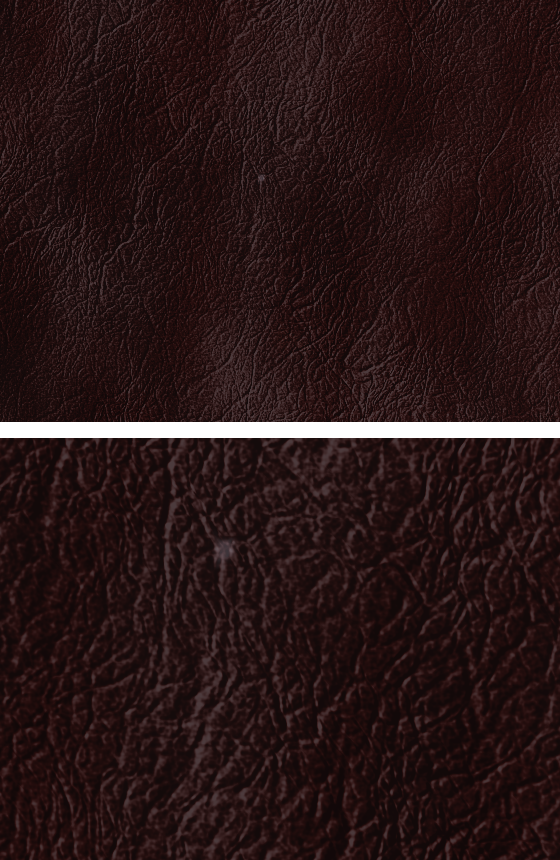
Top, the full canvas; bottom, a detail of the centre.
A Shadertoy shader for this texture:

```glsl
const vec3 SHADOW = vec3(0.066, 0.030, 0.031);
const vec3 OXBLOOD = vec3(0.196, 0.064, 0.060);
const vec3 SHEEN = vec3(0.305, 0.240, 0.248);
const vec3 SCUFF = vec3(0.150, 0.160, 0.180);
const vec3 TAN_WEAR = vec3(0.080, 0.036, 0.018);
const vec2 LIGHT = vec2(-0.88, 0.47);

vec2 hash2(vec2 cell) {
    vec3 h = fract(cell.xyx * vec3(0.1031, 0.1030, 0.0973));
    h += dot(h, h.yzx + 33.33);
    return fract((h.xx + h.yz) * h.zy);
}

vec2 gradientAt(vec2 cell) {
    float angle = 6.2832 * hash2(cell).x;
    return vec2(cos(angle), sin(angle));
}

float gradientNoise(vec2 p) {
    vec2 i = floor(p), f = p - i;
    vec2 u = f * f * f * (f * (f * 6.0 - 15.0) + 10.0);
    vec2 e = vec2(1.0, 0.0);
    float low = mix(dot(gradientAt(i), f), dot(gradientAt(i + e), f - e), u.x);
    float high = mix(dot(gradientAt(i + e.yx), f - e.yx),
                     dot(gradientAt(i + 1.0), f - 1.0), u.x);
    return mix(low, high, u.y);
}

float fbm(vec2 p) {
    float sum = 0.0, gain = 0.6;
    for (int i = 0; i < 4; i++) {
        sum += gain * gradientNoise(p);
        p = p * 2.03 + 17.1;
        gain *= 0.5;
    }
    return sum;
}

// Rotates to the given direction and lengthens features along it
vec2 alongGrain(vec2 p, float angle, float stretch) {
    vec2 d = vec2(cos(angle), sin(angle));
    return vec2(dot(p, d) / stretch, dot(p, vec2(-d.y, d.x)));
}

// Rounded cells parted by narrow valleys
float pebbles(vec2 p, float roundness) {
    vec2 i = floor(p), f = p - i;
    float nearest = 8.0, second = 8.0;
    for (int y = -1; y <= 1; y++) {
        for (int x = -1; x <= 1; x++) {
            vec2 o = vec2(x, y);
            float d = length(o + 0.05 + 0.9 * hash2(i + o) - f);
            second = min(second, max(nearest, d));
            nearest = min(nearest, d);
        }
    }
    return smoothstep(0.0, roundness, second - nearest);
}

// Long broken folds running in one direction
float folds(vec2 p, float angle, float scale, float width) {
    vec2 q = alongGrain(p, angle, 3.0) * scale;
    float line = 1.0 - smoothstep(0.0, width, abs(gradientNoise(q)));
    return line * smoothstep(-0.4, 0.05, gradientNoise(q * 0.6 + 31.7));
}

float leatherHeight(vec2 p) {
    vec2 q = p + 0.035 * vec2(gradientNoise(p * 7.0), gradientNoise(p * 7.0 + 9.3));
    q += 0.008 * vec2(gradientNoise(p * 28.0), gradientNoise(p * 28.0 + 4.7));
    float depth = 0.85 + 0.9 * gradientNoise(p * 3.0 + 5.2);

    float h = 0.58 * pebbles(alongGrain(q, 1.2, 1.5) * 42.0, 0.34);
    h += 0.40 * pebbles(alongGrain(q, 1.9, 1.3) * 78.0, 0.45);
    h -= 0.90 * folds(q, 0.85, 8.0, 0.045);
    h -= 0.75 * folds(q + 3.1, 2.3, 8.0, 0.04);
    h -= 0.75 * folds(q + 6.4, 1.5, 11.0, 0.055);
    h += 0.50 * gradientNoise(p * 18.0);
    return h * depth + 0.17 * gradientNoise(p * 130.0);
}

void mainImage(out vec4 fragColor, in vec2 fragCoord) {
    vec2 p = fragCoord / iResolution.y;
    float across = fragCoord.x / iResolution.x;

    // Side light over the relief
    vec2 reach = LIGHT * 0.0011;
    float slope = 3.1 * (leatherHeight(p - reach) - leatherHeight(p + reach));
    slope = slope / (1.0 + 0.16 * abs(slope));

    // Broad stains, worn sheen and fine pores
    float stain = fbm(alongGrain(p, 1.5, 1.6) * 3.6 + 2.4);
    float wear = smoothstep(-0.3, 0.35, fbm(alongGrain(p, 1.4, 2.0) * 4.2 + 11.8));
    float pores = gradientNoise(p * 205.0) + 0.8 * gradientNoise(p * 317.0 + 7.0);
    float tone = 0.47 + 0.39 * slope + 0.44 * stain + 0.38 * pores;
    tone += 0.14 * (smoothstep(0.0, 0.9, across) - 0.5);

    // Red body under a grey gloss
    vec3 color = mix(SHADOW, OXBLOOD, smoothstep(0.0, 1.0, tone));
    float shine = tone + 0.24 * (wear - 0.5) - 0.14 * (across - 0.5);
    float gloss = 0.9 * smoothstep(0.45, 1.2, shine) + 0.06 * wear;
    color = mix(color, SHEEN, gloss);

    // Rubbed tan patches and a small pale scuff
    float rubbed = smoothstep(0.30, 0.60, fbm(alongGrain(p, 2.4, 1.8) * 6.0 + 23.0));
    float scuff = smoothstep(0.022, 0.0, length(p - vec2(0.62, 0.58)) + 0.03 * fbm(p * 40.0));
    color += TAN_WEAR * rubbed * max(tone, 0.0);
    color += SCUFF * scuff * scuff;

    fragColor = vec4(clamp(color, 0.0, 1.0), 1.0);
}
```
